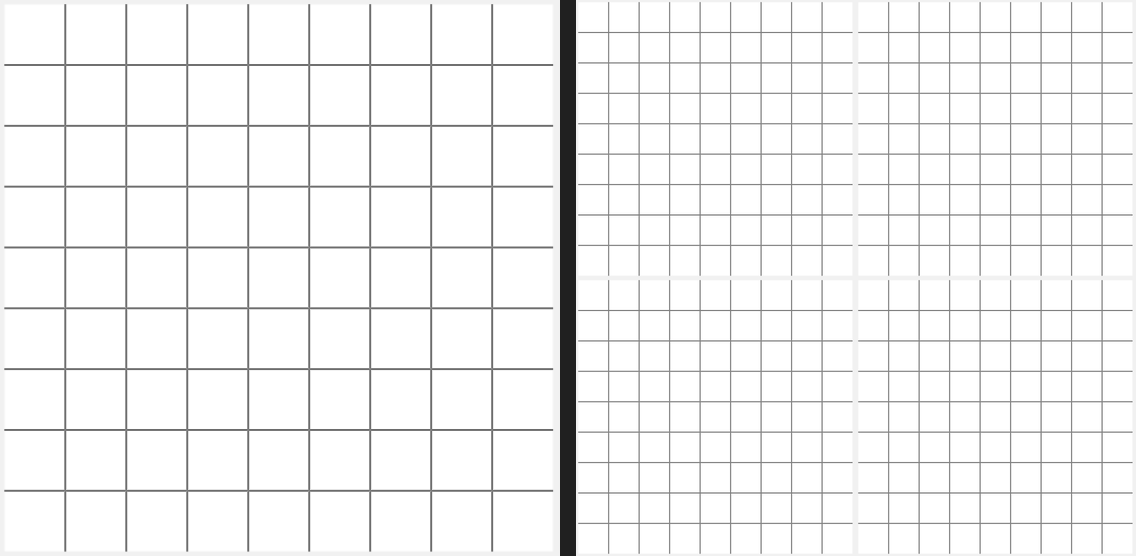
Left: one tile. Right: repeated 2 by 2.
Reproduce this pattern procedurally as a WebGL 1 fragment shader.

```glsl
precision highp float;
// Nine by nine grid of thin grey rules on a white panel with a pale margin.
uniform vec2 u_resolution;

// Distance to the nearest of the eight inner rules on each axis, in cells.
vec2 ruleDistance(vec2 cell) {
  return abs(cell - clamp(floor(cell + 0.5), 1.0, 8.0));
}

void main() {
  vec2 uv = gl_FragCoord.xy / u_resolution;
  vec2 pitch = vec2(0.1089, 0.1094);
  vec2 cell = (uv - vec2(0.0077, 0.0079)) / pitch;
  vec2 pixel = 1.0 / (u_resolution * pitch);

  // Pixel coverage of the vertical (x) and horizontal (y) rules
  vec2 rule = clamp((0.0158 - ruleDistance(cell)) / pixel + 0.5, 0.0, 1.0);
  float ink = max(rule.x, rule.y);
  float crossing = rule.x * rule.y;

  // Panel mask: crisp for the rules, softer for the white ground
  vec2 inset = 4.5 - abs(cell - 4.5);
  vec2 crisp = clamp(inset / pixel + 0.5, 0.0, 1.0);
  vec2 soft = smoothstep(-0.02, 0.03, inset);

  float ground = mix(0.945, 1.0, soft.x * soft.y);
  float grey = mix(0.42, 0.5, crossing);
  float shade = mix(ground, grey, ink * crisp.x * crisp.y);
  gl_FragColor = vec4(vec3(shade), 1.0);
}
```
